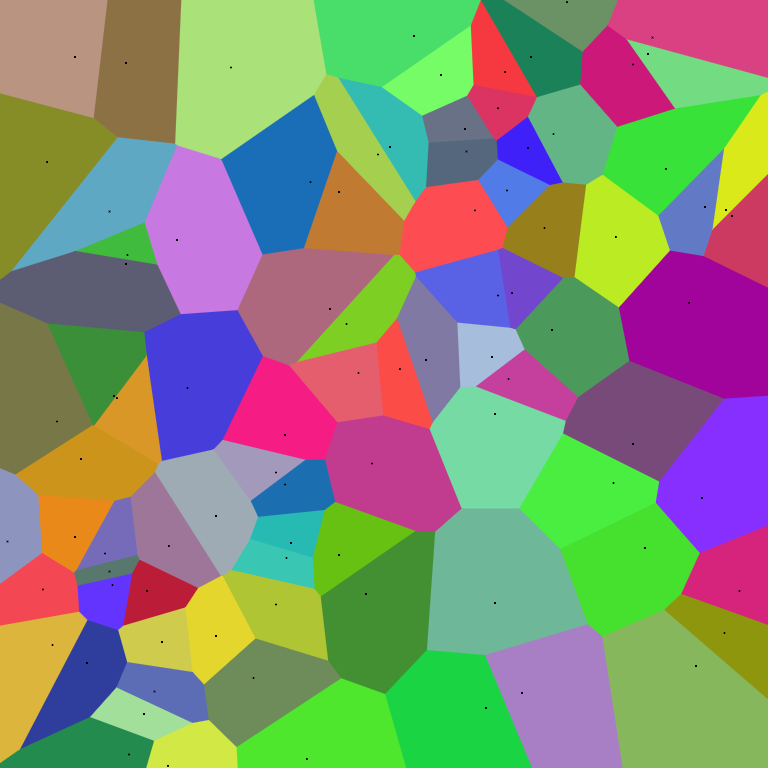
Reproduce this pattern procedurally as a three.js fragment shader.

```glsl
// Voronoi mosaic: flat, randomly coloured cells around scattered sites.
// Each point takes the colour of its nearest site, with edges softened along
// the bisector to the second nearest, and a tiny black dot marks every site.
varying vec2 vUv;

const int SITES = 88;

vec3 hash3(float n) {
  return fract(sin(n * vec3(12.71, 31.17, 7.47) + vec3(1.3, 4.1, 2.6)) * 43758.55);
}

vec2 sitePosition(float id) {
  return hash3(id + 1.0).xy;
}

// Golden ratio steps spread the colour families evenly over the sites
vec3 cellColor(float id) {
  float pick = fract(id * 0.618034);
  vec3 base = vec3(0.39, 0.65, 0.51);          // sea green
  vec3 spread = vec3(0.65, 0.50, 0.70);
  if (pick > 0.92) {                           // violet
    base = vec3(0.47, 0.14, 0.78);
    spread = vec3(0.70, 0.28, 0.45);
  } else if (pick > 0.81) {                    // bright green
    base = vec3(0.25, 0.86, 0.28);
    spread = vec3(0.50, 0.28, 0.45);
  } else if (pick > 0.66) {                    // olive
    base = vec3(0.71, 0.72, 0.16);
    spread = vec3(0.45, 0.45, 0.32);
  } else if (pick > 0.51) {                    // mauve
    base = vec3(0.56, 0.41, 0.66);
    spread = vec3(0.50, 0.42, 0.50);
  } else if (pick > 0.33) {                    // red
    base = vec3(0.84, 0.33, 0.32);
    spread = vec3(0.32, 0.50, 0.50);
  }
  return clamp(base + spread * (hash3(id + 211.0) - 0.5), 0.0, 1.0);
}

void main() {
  // Find the two nearest sites
  float nearDist = 9.0, nextDist = 9.0;
  float nearId = 0.0, nextId = 0.0;
  for (int i = 0; i < SITES; i++) {
    float id = float(i);
    vec2 offset = vUv - sitePosition(id);
    float dist = dot(offset, offset);
    if (dist < nearDist) {
      nextDist = nearDist;
      nextId = nearId;
      nearDist = dist;
      nearId = id;
    } else if (dist < nextDist) {
      nextDist = dist;
      nextId = id;
    }
  }

  // Exact distance to the shared edge drives a narrow blend
  vec2 site = sitePosition(nearId);
  float gap = max(distance(site, sitePosition(nextId)), 0.0001);
  float edge = (nextDist - nearDist) / (2.0 * gap);
  float cover = clamp(0.5 + edge / 0.0014, 0.0, 1.0);
  vec3 color = mix(cellColor(nextId), cellColor(nearId), cover);

  // Small square dot on the site
  vec2 fromSite = abs(vUv - site);
  color *= smoothstep(0.0007, 0.0016, max(fromSite.x, fromSite.y));

  gl_FragColor = vec4(color, 1.0);
}
```
